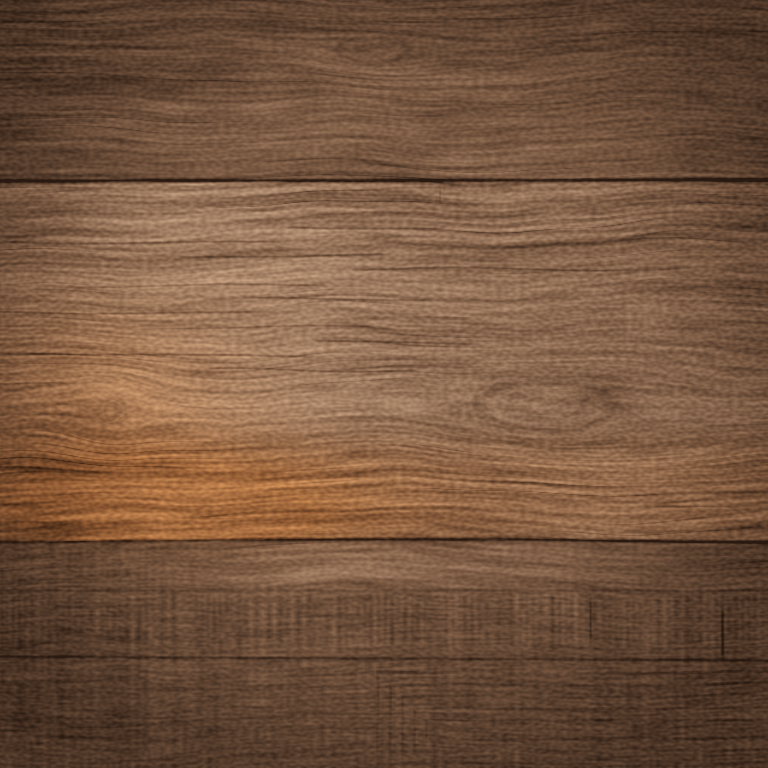
Give the GLSL for this texture, as a WebGL 2 fragment shader.

```glsl
#version 300 es
precision highp float;
// Weathered wooden planks under a soft warm light with dark corners.
// Stretched gradient noise makes the grain; knots bend its coordinate,
// and distance functions place the seams, cracks and worn lower board.

uniform vec2 u_resolution;
out vec4 fragColor;

const vec3 DARK = vec3(0.16, 0.10, 0.065);
const vec3 MID = vec3(0.48, 0.35, 0.26);
const vec3 PALE = vec3(0.78, 0.635, 0.515);
const vec3 WARM_TINT = vec3(1.14, 0.97, 0.73);
const float UPPER_SEAM = 0.764;
const float LOWER_SEAM = 0.294;
const float GRAIN_DEPTH = 0.30;
const float FIBRE_DEPTH = 0.17;
const float VIGNETTE = 0.27;
// Knots: centre, then half size
const vec4 BIG_KNOT = vec4(0.712, 0.472, 0.110, 0.038);
const vec4 SMALL_KNOT = vec4(0.146, 0.465, 0.021, 0.018);
const vec4 FAINT_KNOT = vec4(0.485, 0.934, 0.055, 0.020);

vec2 gradient(vec2 cell) {
  uvec2 k = uvec2(ivec2(cell)) * uvec2(1597334677u, 3812015801u);
  uint h = (k.x ^ k.y) * 1597334677u;
  h = (h ^ (h >> 15)) * 2246822519u;
  float a = float(h >> 8) * 6.28318 / 16777216.0;
  return vec2(cos(a), sin(a));
}

float noise(vec2 p) {
  vec2 i = floor(p), f = p - i, e = vec2(1, 0);
  vec2 u = f * f * f * (f * (f * 6.0 - 15.0) + 10.0);
  float a = dot(gradient(i), f), b = dot(gradient(i + e.xy), f - e.xy);
  float c = dot(gradient(i + e.yx), f - e.yx), d = dot(gradient(i + 1.0), f - 1.0);
  return mix(mix(a, b, u.x), mix(c, d, u.x), u.y) * 1.4;
}
float noise(float x, float y) { return noise(vec2(x, y)); }

float glow(vec2 p, float x, float y, float w, float h) {
  vec2 q = (p - vec2(x, y)) / vec2(w, h);
  return exp(-dot(q, q));
}

float band(float v, float lo, float hi, float soft) {
  return smoothstep(lo - soft, lo + soft, v) * (1.0 - smoothstep(hi - soft, hi + soft, v));
}

// Soft thin stroke along x, tapered at both ends
float streak(vec2 p, float y, float x0, float x1, float width) {
  float d = (p.y - y) / width;
  return exp(-d * d) * band(p.x, x0, x1, 0.012);
}

// Pushes grain lines apart around a knot
float bend(vec2 p, vec4 k, float reach) {
  return (p.y - k.y) * 0.8 * glow(p, k.x, k.y, k.z * reach, k.w * reach);
}

// Growth rings laid over the grain inside a knot
float addRings(float grain, vec2 p, vec4 k, float count, float strength) {
  vec2 q = (p - k.xy) / k.zw;
  float r = length(q) + 0.14 * noise(q * 1.7 + k.xy * 40.0);
  float rim = exp(-pow((r - 0.85) / 0.09, 2.0));
  float tone = 0.25 * sin(r * count) + 0.3 * noise(r * count, q.x) - 0.5 * rim;
  return mix(grain, tone, strength * (1.0 - smoothstep(0.8, 1.15, r)));
}

void main() {
  vec2 p = gl_FragCoord.xy / u_resolution;
  float x = p.x, y = p.y, px = 1.0 / u_resolution.y;
  float seamY = LOWER_SEAM + 0.004 * sin(x * 3.14159);
  float top = smoothstep(-px, px, y - UPPER_SEAM);
  float low = 1.0 - smoothstep(-px, px, y - seamY);
  float middle = (1.0 - top) * (1.0 - low);

  // Grain coordinate: slow waves, knots and a shift per plank
  float g = y + 0.020 * noise(p * vec2(2.8, 5.0) + 4.0) + 0.004 * noise(x * 8.0, y * 16.0);
  g -= bend(p, BIG_KNOT, 1.5) + bend(p, SMALL_KNOT, 2.7) + bend(p, FAINT_KNOT, 1.5);
  g += 3.0 * step(UPPER_SEAM, y) + 7.0 * step(y, seamY);

  // Ridges with sharp creases, hairline grooves and fibres
  float broad = noise(x * 1.3, g * 26.0);
  float crease = smoothstep(0.0, 0.32, abs(noise(x * 1.8 + 9.0, g * 46.0))) - 0.65;
  float fine = noise(x * 3.5, g * 150.0);
  float groove = 1.0 - smoothstep(0.0, 0.11, abs(noise(x * 2.0 + 30.0, g * 60.0)));
  groove *= smoothstep(-0.05, 0.35, noise(x * 3.0 + 70.0, g * 24.0));
  float fibre = 1.1 * noise(x * 130.0, y * 235.0) + noise(x * 16.0, g * 235.0);
  float grain = broad * 0.35 + crease * 0.42 + fine * 0.55 - groove * 0.6 + 0.05;
  grain = addRings(grain, p, BIG_KNOT, 22.0, 0.8);
  grain = addRings(grain, p, SMALL_KNOT, 10.0, 1.0);
  grain = addRings(grain, p, FAINT_KNOT, 14.0, 0.5);

  // Deep grain near the seams, smoother wood at mid height
  float worn = low * (1.0 - smoothstep(0.22, 0.25, y) * smoothstep(0.18, 0.36, x));
  float depth = 0.68 + 0.5 * band(y, 0.66, 0.765, 0.03) + 0.6 * band(y, 0.30, 0.41, 0.04);
  depth *= mix(1.0, 0.72, smoothstep(0.5, 0.9, x)) * (1.0 - 0.6 * worn);

  // Broad lighting
  float tone = 0.46 * top + 0.53 * middle + 0.375 * low;
  tone += middle * (0.20 * glow(p, 0.29, 0.68, 0.30, 0.17) + 0.11 * glow(p, 0.28, 0.44, 0.25, 0.18));
  tone += 0.08 * middle * glow(p, 0.55, 0.45, 0.35, 0.2) + 0.07 * top * glow(p, 0.45, 0.84, 0.4, 0.08);
  tone += 0.24 * low * glow(p, 0.50, 0.268, 0.27, 0.036) - 0.11 * glow(p, 0.787, 0.48, 0.036, 0.026);
  vec2 edge = abs(p - 0.5) * 2.0;
  float rim = pow(dot(edge * edge, edge), 0.333) + 0.25 * edge.x * edge.y;
  tone -= VIGNETTE * smoothstep(0.62, 1.42, rim) * (1.0 - 0.3 * low);
  tone += grain * GRAIN_DEPTH * depth + fibre * FIBRE_DEPTH * (0.6 + 0.15 * middle);

  // Worn board: upright scratches, hatching and nested rectangular rings
  float scratch = noise(x * 130.0, y * 5.0) + 0.5 * noise(x * 38.0, y * 3.0);
  float strip = band(y, 0.16, 0.225, 0.005);
  tone += scratch * (0.06 * strip + 0.05 * worn);
  tone += 0.02 * cos(x * 720.0) * strip * band(x, 0.43, 0.77, 0.03);
  vec2 b = abs(p - vec2(1.0, 0.05)) - vec2(0.445, 0.012);
  float box = max(b.x, b.y) + 0.003 * noise(x * 9.0, y * 14.0);
  float ring = smoothstep(0.45, 1.0, cos(box * 400.0)) * band(box, -0.02, 0.075, 0.01);
  tone -= 0.10 * ring * (0.65 + noise(x * 5.0, y * 30.0));

  // Seams, long cracks and short upright notches
  float cut = 1.1 * streak(p, UPPER_SEAM + 0.002 * x, -0.1, 1.1, 0.0025);
  cut += streak(p, seamY, -0.1, 1.1, 0.0023) * (0.65 + 0.35 * smoothstep(0.2, 0.5, x));
  cut += 0.4 * streak(p, 0.145 - 0.005 * x, -0.1, 1.1, 0.002) + 0.22 * streak(p, 0.231, 0.0, 1.1, 0.002);
  for (float k = 0.0; k < 12.0; k++) {
    float start = fract(k * 0.618) * 0.6 - 0.1;
    float crackY = 0.50 + 0.0185 * k + 0.006 * noise(x * 4.0, k * 3.7);
    cut += 0.45 * streak(p, crackY, start, start + 0.18 + 0.25 * fract(k * 0.37), 0.0015);
  }
  cut += 0.5 * streak(p.yx, 0.573, 0.742, 0.753, 0.0013) + 0.6 * streak(p.yx, 0.941, 0.145, 0.205, 0.002);
  cut += 0.4 * streak(p.yx, 0.769, 0.165, 0.218, 0.0018);
  tone -= 0.5 * cut;

  // Wood ramp with a warm pool of light at the left
  tone = clamp(tone, 0.0, 1.0) * 2.0;
  vec3 colour = mix(mix(DARK, MID, min(tone, 1.0)), PALE, max(tone - 1.0, 0.0));
  float warmth = glow(p, 0.24, 0.33, 0.27, 0.08) + 0.5 * glow(p, 0.12, 0.47, 0.2, 0.13);
  warmth = min(warmth + 0.3 * band(y, 0.29, 0.42, 0.04), 1.0) * (1.0 - 0.85 * low);
  fragColor = vec4(min(colour * mix(vec3(1.0), WARM_TINT, warmth), 1.0), 1.0);
}
```
